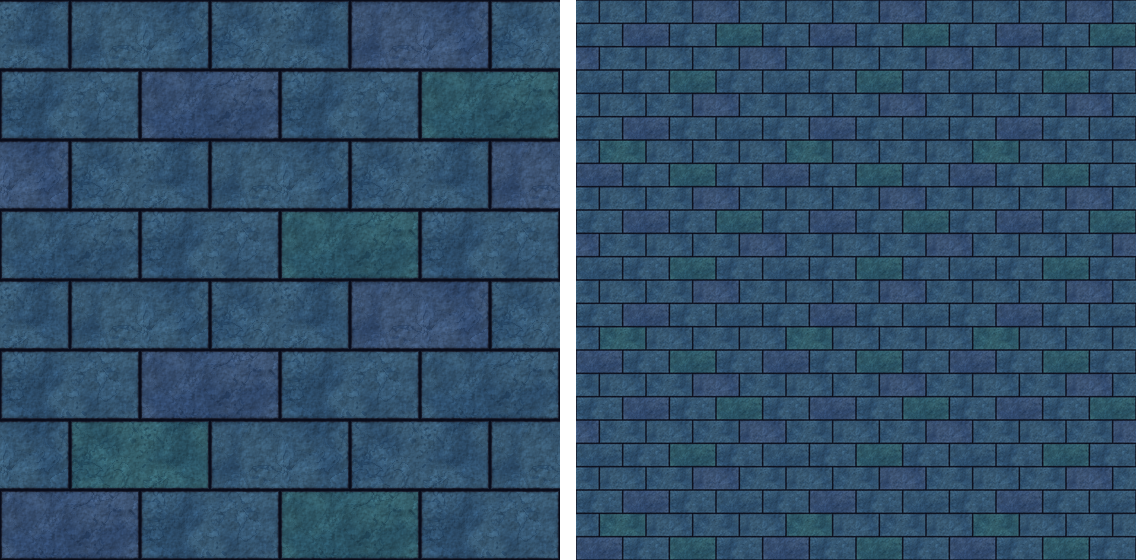
Left, the tile; right, the same tile 3 across and 3 down.
A WebGL 2 fragment shader for this texture:

```glsl
#version 300 es
precision highp float;
precision highp int;
// Weathered blue brick wall in running bond, 4 bricks across and 8 rows high.
// Joints come from a distance to the brick edge; tints from a shuffled brick
// index; stains, cracks and grain from wrapping value noise on a diagonal grid.

#define COLUMNS 4
#define ROWS 8
#define JOINT 0.0036        // half width of the dark joint
#define JOINT_SOFT 0.0014   // softness of its edge
#define JOINT_WOBBLE 0.0016 // roughness of its edge
#define CRACK_DEPTH 0.42
#define PATCH_GLOW 0.08
#define RELIEF 0.85
#define GRAIN 0.20

uniform vec2 u_resolution;
out vec4 fragColor;

const vec3 STAIN_BLUE   = vec3(0.172, 0.295, 0.410);
const vec3 WORN_BLUE    = vec3(0.232, 0.365, 0.467);
const vec3 CRACK_BLUE   = vec3(0.075, 0.185, 0.305);
const vec3 GREEN_TINT   = vec3(0.92, 1.06, 0.93);
const vec3 VIOLET_TINT  = vec3(1.08, 0.94, 1.01);
const vec3 JOINT_CORE   = vec3(0.025, 0.040, 0.095);
const vec3 JOINT_RIM    = vec3(0.100, 0.115, 0.175);

float hash(ivec2 cell, int seed) {
  uint h = uint(cell.x) * 374761393u + uint(cell.y) * 668265263u + uint(seed) * 974711u;
  h = (h ^ (h >> 13)) * 1274126177u;
  h = (h ^ (h >> 15)) * 2246822519u;
  return float((h ^ (h >> 16)) & 65535u) / 65535.0;
}

// Value noise that wraps once per unit of w; whole-number wrapping is exact.
float noise(vec2 w, int freq, int seed) {
  vec2 x = w * float(freq), i = floor(x), f = x - i;
  f = f * f * (3.0 - 2.0 * f);
  ivec2 a = (ivec2(i) + 8 * freq) % freq, b = (a + 1) % freq;
  return mix(mix(hash(a, seed), hash(ivec2(b.x, a.y), seed), f.x),
             mix(hash(ivec2(a.x, b.y), seed), hash(b, seed), f.x), f.y);
}

float fbm(vec2 w, int freq, int seed) {
  float sum = 0.0, amp = 0.5;
  for (int octave = 0; octave < 5; octave++) {
    sum += amp * noise(w, freq, seed + octave);
    freq *= 2;
    amp *= 0.5;
  }
  return sum / 0.96875;
}

// Thin line where a field crosses a level.
float contour(float field, float level, float width) {
  return 1.0 - smoothstep(0.0, width, abs(field - level));
}

// A few slots of the shuffled order carry the rare tints.
vec3 brickTint(ivec2 brick) {
  int order = ((brick.y * COLUMNS + brick.x) * 7 + 4) % (COLUMNS * ROWS);
  int slot = order & 15;
  bool tinted = slot < 7 && (order < 16 || (order & 2) != 0);
  return !tinted ? vec3(1.0) : slot < 3 ? GREEN_TINT : VIOLET_TINT;
}

vec3 stone(vec2 w, float grain) {
  vec2 warp = vec2(noise(w, 9, 3), noise(w, 9, 5)) - 0.5;
  vec2 bent = w + 0.07 * warp;

  // Broad stains and pale worn patches
  float stains = fbm(bent, 6, 11);
  float field = fbm(bent, 8, 23);
  float worn = smoothstep(0.54, 0.59, field);
  float area = smoothstep(0.36, 0.60, noise(w, 6, 31));
  vec3 color = mix(STAIN_BLUE, WORN_BLUE, smoothstep(0.22, 0.68, stains));
  color *= 1.0 + PATCH_GLOW * (worn - 0.3);

  // Long cracks, hairlines, flaking rims and small pits
  float cracks = contour(fbm(bent, 6, 41), 0.5, 0.018) * area;
  float hairs = 0.6 * contour(fbm(bent, 13, 83), 0.5, 0.03) * (1.0 - 0.6 * area);
  float rims = contour(field, 0.56, 0.022) * (0.3 + 0.5 * area);
  float pits = smoothstep(0.74, 0.88, noise(w, 56, 53))
             * smoothstep(0.52, 0.68, noise(bent, 8, 59));
  float damage = max(max(cracks, hairs), max(rims, pits));
  color = mix(color, CRACK_BLUE, CRACK_DEPTH * damage);

  // Raking light from the upper left, then fine grain
  float slope = fbm(w, 22, 67) - fbm(w - vec2(0.0, 0.007), 22, 67);
  return color * (1.0 + RELIEF * slope + GRAIN * (grain - 0.5));
}

void main() {
  vec2 p = gl_FragCoord.xy / u_resolution;
  vec2 w = 2.0 * vec2(p.x + p.y, p.x - p.y);
  float grain = noise(w, 96, 71);

  // Brick layout: odd rows slide by half a brick
  vec2 grid = vec2(COLUMNS, ROWS);
  vec2 cell = p * grid;
  cell.x -= 0.5 * mod(floor(cell.y), 2.0);
  ivec2 brick = (ivec2(floor(cell)) + ivec2(COLUMNS, ROWS)) % ivec2(COLUMNS, ROWS);
  vec2 inside = fract(cell);
  vec2 gap = min(inside, 1.0 - inside) / grid;
  float edge = min(gap.x, gap.y);

  vec3 color = stone(w, grain) * brickTint(brick);
  color *= mix(0.88, 1.0, smoothstep(JOINT, JOINT * 2.4, edge));

  // Dark joint, calm at its centre line, with a rough, lighter rim
  float wobble = 0.6 * grain + 0.4 * noise(w, 40, 79) - 0.5;
  float rough = edge + JOINT_WOBBLE * wobble * smoothstep(0.0, JOINT, edge);
  float soft = max(JOINT_SOFT, 0.7 / u_resolution.y);
  vec3 joint = mix(JOINT_CORE, JOINT_RIM, smoothstep(0.0003, JOINT * 0.85, rough));
  joint *= 0.9 + 0.2 * grain;
  color = mix(joint, color, smoothstep(JOINT - soft, JOINT + soft, rough));
  fragColor = vec4(color, 1.0);
}
```
